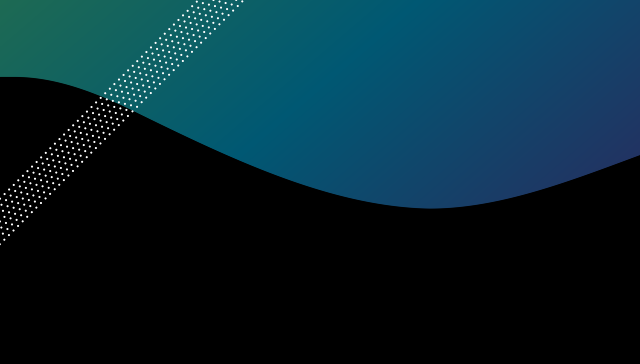
Write a Shadertoy shader that draws this background.

```glsl
// Diagonal green-to-navy gradient above a black wave, crossed by a band of white dots.

// Cubic curve through points a and b with the slopes ma and mb
float hermite(float x, vec2 a, vec2 b, float ma, float mb) {
    float h = b.x - a.x;
    float t = (x - a.x) / h;
    float s = 1.0 - t;
    return s * s * (1.0 + 2.0 * t) * a.y + t * t * (3.0 - 2.0 * t) * b.y
         + h * t * s * (s * ma - t * mb);
}

// Wave depth below the top edge
float waveDepth(float x) {
    vec2 crest = vec2(0.023, 0.120), bend = vec2(0.208, 0.173);
    vec2 trough = vec2(0.671, 0.3255), end = vec2(1.0, 0.242);
    if (x < bend.x) return hermite(max(x, crest.x), crest, bend, 0.0, 0.49);
    if (x < trough.x) return hermite(x, bend, trough, 0.49, 0.02);
    return hermite(x, trough, end, 0.0, -0.37);
}

// Distance to the nearest dot center in seven staggered diagonal rows
float dotDistance(vec2 p) {
    float rowGap = 0.0118, pitch = 0.0143;
    float across = p.x + p.y - 0.310;
    float row = clamp(round(across / rowGap), 0.0, 6.0);
    float along = (p.x - p.y + 0.310) / pitch + 0.5 * row;
    along = (fract(along + 0.5) - 0.5) * pitch;
    return length(vec2(across - row * rowGap, along)) * 0.7071;
}

void mainImage(out vec4 fragColor, in vec2 fragCoord) {
    // Width is one unit; y runs down from the top
    vec2 uv = fragCoord / iResolution.xy;
    vec2 p = vec2(uv.x, (1.0 - uv.y) * 0.568);
    float pixel = 1.0 / iResolution.x;

    // Diagonal gradient
    vec3 green = vec3(0.115, 0.415, 0.325);
    vec3 teal = vec3(0.0, 0.345, 0.45);
    vec3 navy = vec3(0.13, 0.20, 0.385);
    float s = dot(p, vec2(0.65, 0.76));
    vec3 color = mix(green, teal, clamp(s / 0.426, 0.0, 1.0));
    color = mix(color, navy, clamp((s - 0.426) / 0.407, 0.0, 1.0));

    // Black area below the wave
    float wave = waveDepth(p.x) - p.y;
    color *= smoothstep(-0.6 * pixel, 0.6 * pixel, wave);

    // Dotted band
    float dots = 1.0 - smoothstep(-0.6 * pixel, 0.6 * pixel, dotDistance(p) - 0.0016);
    color = mix(color, vec3(1.0), dots);

    fragColor = vec4(color, 1.0);
}
```
